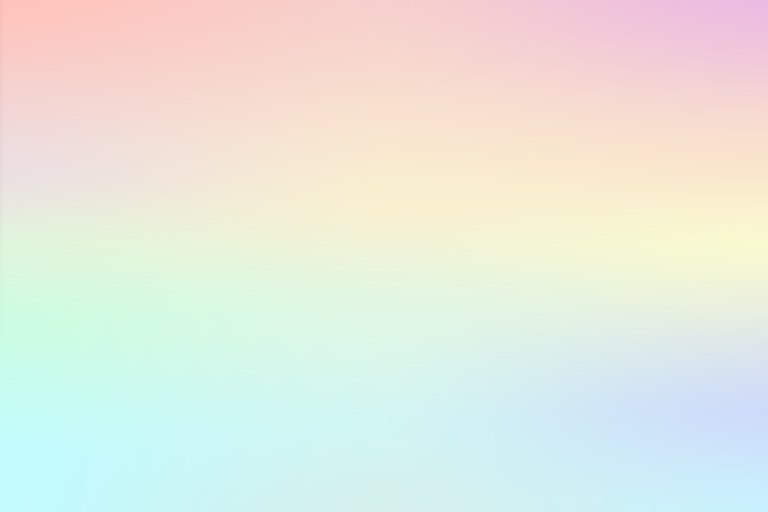
Write a Shadertoy shader that draws this background.

```glsl
// Soft pastel gradient: coral and lilac above, a cream band, mint and sky blue below.

#define SOFTNESS 0.4        // 0 = linear blends, 1 = fully eased blends
#define STREAK_SHIFT 0.007  // vertical drift of the faint streaks
#define STREAK_SCALE vec2(7.0, 45.0)
#define EDGE_WIDTH 0.006    // shaded rim on the left side
#define EDGE_SHADE 0.025

// Sine-free hash
float hash(vec2 p) {
    vec3 q = fract(vec3(p.xyx) * 0.1031);
    q += dot(q, q.yzx + 33.33);
    return fract((q.x + q.y) * q.z);
}

// Smooth value noise
float noise(vec2 p) {
    vec2 cell = floor(p), f = fract(p);
    f = f * f * (3.0 - 2.0 * f);
    float low = mix(hash(cell), hash(cell + vec2(1, 0)), f.x);
    float high = mix(hash(cell + vec2(0, 1)), hash(cell + vec2(1, 1)), f.x);
    return mix(low, high, f.y);
}

// Blend factor between two positions, part linear and part eased
float ease(float start, float end, float x) {
    float s = clamp((x - start) / (end - start), 0.0, 1.0);
    return mix(s, s * s * (3.0 - 2.0 * s), SOFTNESS);
}

// Five colour stops: rgb plus position measured down from the top
vec3 ramp(float depth, vec4 a, vec4 b, vec4 c, vec4 d, vec4 e) {
    vec3 col = mix(a.rgb, b.rgb, ease(a.w, b.w, depth));
    col = mix(col, c.rgb, ease(b.w, c.w, depth));
    col = mix(col, d.rgb, ease(c.w, d.w, depth));
    return mix(col, e.rgb, ease(d.w, e.w, depth));
}

// Coral, lavender, pale green, mint, cyan
vec3 leftRamp(float depth) {
    return ramp(depth,
        vec4(1.000, 0.765, 0.733, 0.00), vec4(0.922, 0.875, 0.886, 0.34),
        vec4(0.878, 0.963, 0.863, 0.48), vec4(0.796, 0.992, 0.886, 0.63),
        vec4(0.757, 0.984, 0.998, 0.90));
}

// Rose, cream, pale mint, aqua, grey green
vec3 middleRamp(float depth) {
    return ramp(depth,
        vec4(0.965, 0.814, 0.802, 0.00), vec4(0.976, 0.941, 0.816, 0.40),
        vec4(0.882, 0.969, 0.894, 0.60), vec4(0.820, 0.963, 0.953, 0.83),
        vec4(0.835, 0.937, 0.925, 1.00));
}

// Lilac, peach, yellow, periwinkle, sky
vec3 rightRamp(float depth) {
    return ramp(depth,
        vec4(0.925, 0.729, 0.886, 0.00), vec4(0.976, 0.886, 0.800, 0.30),
        vec4(0.976, 0.980, 0.816, 0.48), vec4(0.808, 0.855, 0.980, 0.80),
        vec4(0.784, 0.949, 0.992, 1.00));
}

void mainImage(out vec4 fragColor, in vec2 fragCoord) {
    vec2 uv = fragCoord / iResolution.xy;

    // Faint horizontal streaks
    float streak = noise(uv * STREAK_SCALE) - 0.5;
    float depth = 1.0 - uv.y + STREAK_SHIFT * streak;

    // Three vertical ramps blended across the canvas
    vec3 col = mix(leftRamp(depth), middleRamp(depth), ease(0.0, 0.5, uv.x));
    col = mix(col, rightRamp(depth), ease(0.5, 1.0, uv.x));

    // Slightly shaded left rim
    float rim = 1.0 - smoothstep(0.0, EDGE_WIDTH, uv.x);
    col -= EDGE_SHADE * rim * smoothstep(0.2, 0.7, uv.y);

    fragColor = vec4(col, 1.0);
}
```
